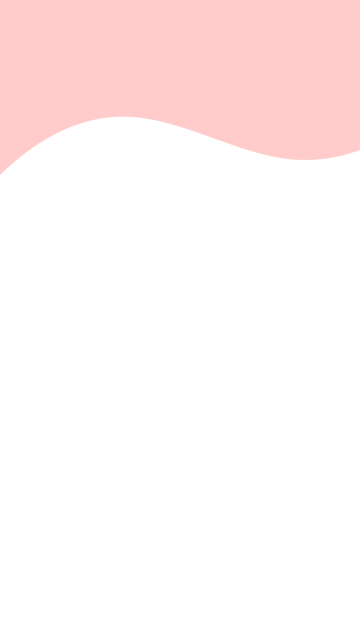
Give the GLSL for this background, as a Shadertoy shader.

```glsl
const vec3 WHITE = vec3(1.0);
const vec3 BLUSH = vec3(1.0, 0.797, 0.797);

// Cubic Hermite span between two points with given end slopes
float hermite(vec2 a, vec2 b, float slopeA, float slopeB, float x) {
    float width = b.x - a.x;
    float t = (x - a.x) / width;
    float s = 1.0 - t;
    float ends = mix(a.y, b.y, t * t * (3.0 - 2.0 * t));
    return ends + width * t * s * (slopeA * s - slopeB * t);
}

// Wave height: left rise, crest to trough, right rise
float waveHeight(float x, vec2 crest, vec2 trough) {
    vec2 leftEnd = vec2(0.0, 0.7266);
    vec2 rightEnd = vec2(1.0, 0.7656);
    if (x < crest.x) return hermite(leftEnd, crest, 0.546, 0.0, x);
    if (x < trough.x) return hermite(crest, trough, 0.0, 0.0, x);
    return hermite(trough, rightEnd, 0.0, 0.2025, x);
}

// Coverage above an edge, softened across one pixel
float coverage(float height, float pixel) {
    return smoothstep(-0.75 * pixel, 0.75 * pixel, height);
}

void mainImage(out vec4 fragColor, in vec2 fragCoord) {
    vec2 uv = fragCoord / iResolution.xy;
    float wave = waveHeight(uv.x, vec2(0.3426, 0.8177), vec2(0.8449, 0.75));
    float above = coverage(uv.y - wave, 1.0 / iResolution.y);
    fragColor = vec4(mix(WHITE, BLUSH, above), 1.0);
}
```
